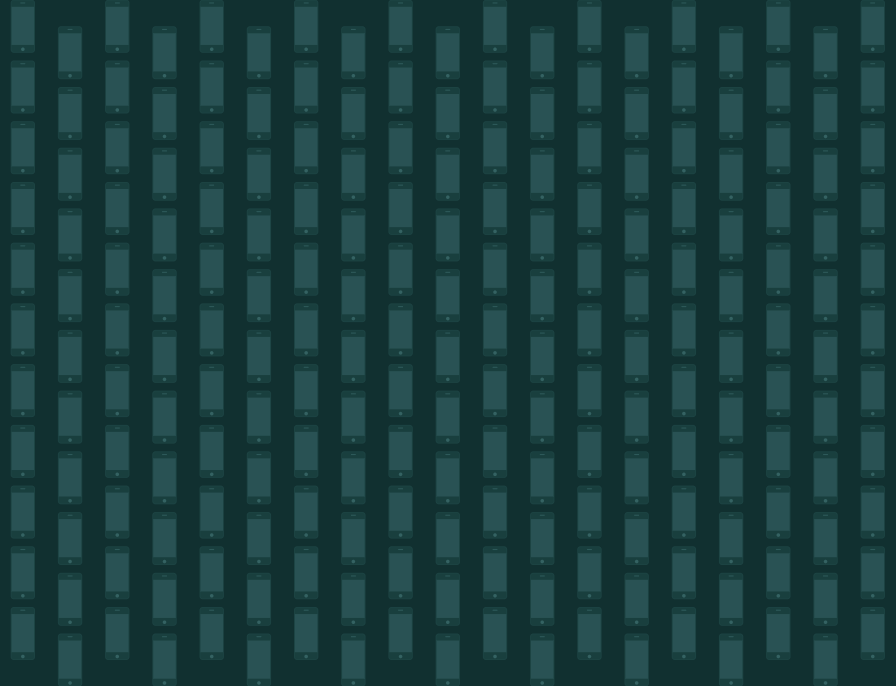
A Shadertoy shader for this pattern:

```glsl
// Lengths below are fractions of the canvas height
#define PITCH vec2(0.06883, 0.08852)
#define FIRST_CENTRE vec2(0.0333, 0.0383)
#define STAGGER 0.0386
#define HALF_HEIGHT 0.0386
#define GRID vec2(19.0, 11.0)
#define BACKDROP vec3(0.066, 0.187, 0.187)
#define BODY vec3(0.098, 0.247, 0.245)
#define RIM vec3(0.112, 0.267, 0.265)
#define SCREEN vec3(0.160, 0.322, 0.328)
#define DETAIL vec3(0.205, 0.385, 0.385)

float roundedBox(vec2 p, vec2 halfSize, float radius) {
    vec2 q = abs(p) - halfSize + radius;
    return length(max(q, 0.0)) + min(max(q.x, q.y), 0.0) - radius;
}

float coverage(float dist, float pixel) {
    return clamp(0.5 - dist / pixel, 0.0, 1.0);
}

// Handset spanning -1 to 1 vertically, y pointing up
vec3 handset(vec2 p, float pixel) {
    float body = roundedBox(p, vec2(0.459, 1.0), 0.12);
    float screen = roundedBox(p - vec2(0.0, 0.015), vec2(0.426, 0.72), 0.005);
    float speaker = roundedBox(p - vec2(0.0, 0.88), vec2(0.09, 0.02), 0.02);
    float button = length(p + vec2(0.0, 0.868)) - 0.066;

    vec3 colour = mix(BACKDROP, RIM, coverage(body, pixel));
    colour = mix(colour, BODY, coverage(body + 0.028, pixel));
    colour = mix(colour, SCREEN, coverage(screen, pixel));
    colour = mix(colour, DETAIL, 0.75 * coverage(speaker, pixel));
    return mix(colour, DETAIL, coverage(button, pixel));
}

void mainImage(out vec4 fragColor, in vec2 fragCoord) {
    // Measure downward from the top left corner
    vec2 p = vec2(fragCoord.x, iResolution.y - fragCoord.y) / iResolution.y;
    p -= FIRST_CENTRE;

    // Drop every second column, then find the nearest handset in the grid
    float column = clamp(floor(p.x / PITCH.x + 0.5), 0.0, GRID.x - 1.0);
    p.y -= STAGGER * mod(column, 2.0);
    float row = clamp(floor(p.y / PITCH.y + 0.5), 0.0, GRID.y - 1.0);
    vec2 local = (p - PITCH * vec2(column, row)) / HALF_HEIGHT;

    float pixel = 1.0 / (iResolution.y * HALF_HEIGHT);
    fragColor = vec4(handset(vec2(local.x, -local.y), pixel), 1.0);
}
```
